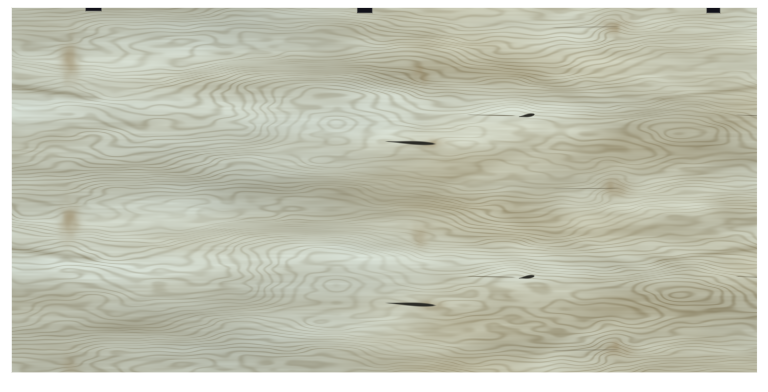
A WebGL 1 fragment shader for this texture:

```glsl
precision highp float;
// Pale wood veneer sheet on a white ground, with three dark tabs on top.
// Growth rings are contour lines of a noisy height field that repeats
// down the sheet; streaks, knots, folds and splits are layered over it.
uniform vec2 u_resolution;

const float REPEAT = 0.412; // height of one veneer repeat, canvas height = 1

float hash(vec2 p) {
  return fract(sin(dot(p, vec2(127.1, 311.7))) * 43758.5453);
}

// Value noise whose rows wrap after the given count
float noise(vec2 p, float rows) {
  vec2 i = floor(p), f = fract(p);
  f = f * f * (3.0 - 2.0 * f);
  float y0 = mod(i.y, rows), y1 = mod(i.y + 1.0, rows);
  return mix(mix(hash(vec2(i.x, y0)), hash(vec2(i.x + 1.0, y0)), f.x),
             mix(hash(vec2(i.x, y1)), hash(vec2(i.x + 1.0, y1)), f.x), f.y);
}

// Layered noise on the repeat: columns per unit width, rows per repeat
float fbm(vec2 p, float columns, float rows) {
  float sum = 0.0, gain = 0.53;
  for (int i = 0; i < 4; i++) {
    sum += gain * noise(vec2(p.x * columns + float(i) * 17.3, p.y / REPEAT * rows), rows);
    columns *= 2.0;
    rows *= 2.0;
    gain *= 0.5;
  }
  return sum;
}

// Offset from a feature that recurs in every repeat
vec2 offsetFrom(vec2 p, vec2 center) {
  vec2 d = p - center;
  d.y = mod(d.y + 0.5 * REPEAT, REPEAT) - 0.5 * REPEAT;
  return d;
}

float blob(vec2 p, vec2 center, vec2 radius) {
  vec2 d = offsetFrom(p, center) / radius;
  return exp(-dot(d, d));
}

// Height field: sloping layers pushed into arches and closed loops
float growth(vec2 p) {
  float h = p.y + 0.26 * fbm(p, 2.2, 3.0);
  h += 0.07 * blob(p, vec2(1.36, 0.32), vec2(0.20, 0.055));
  h += 0.08 * blob(p, vec2(0.78, 0.24), vec2(0.30, 0.065));
  h -= 0.06 * blob(p, vec2(0.42, 0.16), vec2(0.25, 0.050));
  h += 0.05 * blob(p, vec2(1.72, 0.31), vec2(0.14, 0.045));
  h += 0.03 * blob(p, vec2(1.56, 0.07), vec2(0.04, 0.060));
  return h;
}

// Tapered split, widest toward its right end
float slit(vec2 p, vec2 center, float halfLength, float thick, float slope, float soft) {
  vec2 d = offsetFrom(p, center);
  float s = d.x / halfLength;
  float width = thick * max(0.0, 1.0 - s * s) * (0.6 + 0.5 * s);
  float edge = abs(d.y - slope * d.x) - width;
  return (1.0 - smoothstep(-soft, soft, edge)) * (1.0 - smoothstep(0.8, 1.0, abs(s)));
}

float box(vec2 p, vec2 center, vec2 halfSize, float soft) {
  vec2 d = abs(p - center) - halfSize;
  return 1.0 - smoothstep(-soft, soft, max(d.x, d.y));
}

void main() {
  float px = 1.0 / u_resolution.y;
  vec2 uv = gl_FragCoord.xy / u_resolution;
  vec2 p = vec2(uv.x * 1.954, 1.0 - uv.y); // y runs down the sheet
  float right = smoothstep(0.42, 0.62, uv.x);

  // Broad streaks and the light and dark bands of each repeat
  float tone = 0.56 + 1.65 * (fbm(p + 3.1, 1.5, 5.0) - 0.5);
  tone += 0.6 * (noise(vec2(p.x * 3.0, p.y * 17.0) + 5.0, 900.0) - 0.5);
  tone += 0.20 * (1.0 - right) * cos(6.2832 * (p.y - 0.18) / REPEAT);
  tone += 0.28 * blob(p, vec2(1.36, 0.32), vec2(0.22, 0.06));
  tone -= 0.20 * blob(p, vec2(1.10, 0.04), vec2(0.35, 0.05));

  // Curled figure crossing the grain
  float curl = noise(vec2(p.x * 13.0 + 2.0 * sin(p.y * 15.0), p.y * 9.0), 900.0);
  tone += 0.35 * (curl - 0.5) * (0.25 + 0.75 * right);

  // Growth rings, faded where they crowd below the pixel size
  float h = growth(p);
  float stepSize = length(vec2(growth(p + vec2(px, 0.0)) - h, growth(p + vec2(0.0, px)) - h));
  float fade = 1.0 - smoothstep(0.25, 0.6, stepSize / 0.015);
  float ring = pow(0.5 + 0.5 * sin(h * 6.2832 / 0.015), 2.5);
  float ringDepth = 0.2 + 0.4 * noise(p * vec2(4.0, 9.0), 900.0);
  tone -= (ring - 0.32) * ringDepth * fade;

  // Fine fibres
  tone += 0.22 * (noise(p * vec2(14.0, 210.0), 900.0) - 0.5);

  // Soft folds at both ends of the sheet
  float fold = slit(p, vec2(0.08, 0.228), 0.19, 0.008, 0.13, 0.012);
  fold += 0.8 * slit(p, vec2(1.83, 0.234), 0.18, 0.006, -0.12, 0.010);
  tone -= 1.1 * fold;

  vec3 wood = mix(vec3(0.66, 0.65, 0.56), vec3(0.82, 0.84, 0.78), clamp(tone, -0.8, 1.35));
  float warmth = 0.6 * right - 0.4 + 1.2 * (fbm(p + 9.0, 2.0, 4.0) - 0.5);
  wood += warmth * vec3(0.022, 0.0, -0.032);

  // Tan stains around knots
  float knot = blob(p, vec2(0.178, 0.15), vec2(0.022, 0.050));
  knot += blob(p, vec2(1.57, 0.065), vec2(0.035, 0.022));
  knot += 0.7 * blob(p, vec2(1.07, 0.19), vec2(0.020, 0.030));
  knot += blob(p, vec2(1.10, 0.367), vec2(0.030, 0.012));
  knot *= 0.3 + noise(p * vec2(60.0, 40.0), 900.0);
  wood = mix(wood, vec3(0.60, 0.53, 0.39), min(0.55 * knot, 0.8));

  // Open splits and hairline cracks
  float split = slit(p, vec2(1.045, 0.364), 0.068, 0.0065, 0.05, px);
  split += slit(p, vec2(1.34, 0.295), 0.022, 0.006, -0.15, px);
  float hair = slit(p, vec2(1.25, 0.294), 0.065, 0.0015, 0.02, px);
  hair += 0.8 * slit(p, vec2(1.49, 0.069), 0.090, 0.001, -0.01, px);
  hair += slit(p, vec2(1.92, 0.295), 0.050, 0.001, 0.04, px);
  wood = mix(wood, vec3(0.36, 0.33, 0.25), min(0.75 * hair, 1.0));
  wood = mix(wood, vec3(0.17, 0.17, 0.15), min(split, 1.0));

  // Tabs along the top edge, then the white ground
  float tabs = box(p, vec2(0.238, 0.023), vec2(0.020, 0.005), px);
  tabs += box(p, vec2(0.928, 0.026), vec2(0.019, 0.007), px);
  tabs += box(p, vec2(1.815, 0.026), vec2(0.017, 0.007), px);
  wood = mix(wood, vec3(0.07, 0.07, 0.10), min(tabs, 1.0));
  float sheet = box(p, vec2(0.978, 0.485), vec2(0.948, 0.465), 0.7 * px);
  gl_FragColor = vec4(mix(vec3(1.0), wood, sheet), 1.0);
}
```
